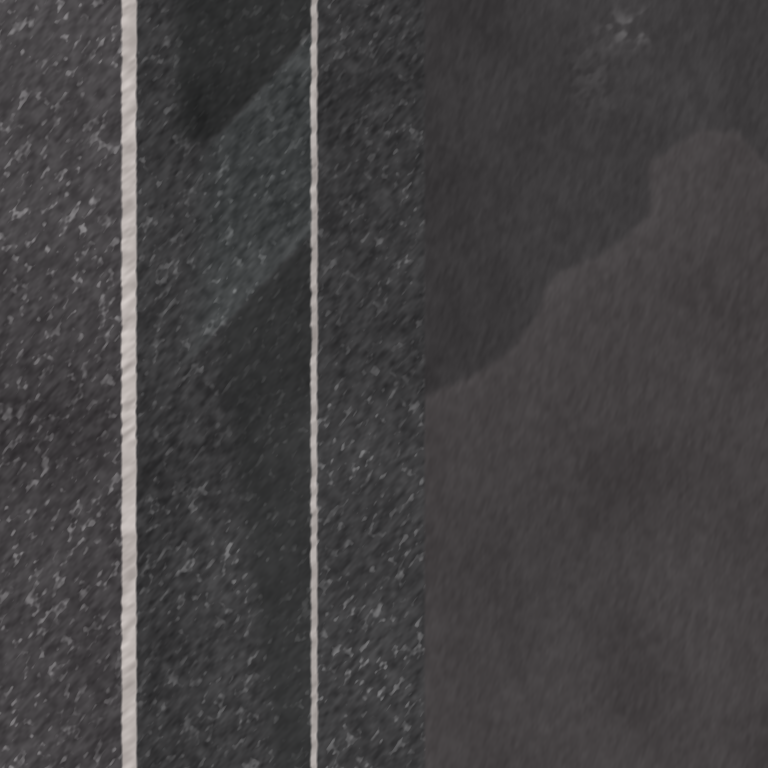
This texture is drawn by a Shadertoy shader. Its source:

```glsl
// Dark road surface: grainy asphalt, two pale painted lines, and a stained smooth slab.
const float WIDE_X = 0.168, WIDE_HALF = 0.0098;
const float THIN_X = 0.409, THIN_HALF = 0.0043;
const float SLAB_X = 0.553;
const float SOFT = 0.0022;
const vec3 PAINT = vec3(0.75, 0.72, 0.705);
const vec3 SHOULDER = vec3(0.262, 0.252, 0.258);
const vec3 LANE = vec3(0.228, 0.226, 0.230);
const vec3 SHADOW = vec3(0.190, 0.192, 0.193);
const vec3 SHEEN = vec3(0.248, 0.258, 0.260);
const vec3 SLAB = vec3(0.228, 0.220, 0.224);
const vec3 STAIN = vec3(0.266, 0.252, 0.255);
const int EDGE_COUNT = 10;
const vec2 EDGE[EDGE_COUNT] = vec2[](
    vec2(0.550, 0.479), vec2(0.638, 0.525), vec2(0.690, 0.577), vec2(0.729, 0.642),
    vec2(0.807, 0.688), vec2(0.846, 0.720), vec2(0.849, 0.790), vec2(0.911, 0.833),
    vec2(0.957, 0.828), vec2(1.010, 0.780));

float hash(vec2 p) {
    vec3 q = fract(vec3(p.xyx) * 0.1031);
    q += dot(q, q.yzx + 33.33);
    return fract((q.x + q.y) * q.z);
}

float noise(vec2 p) {
    vec2 i = floor(p), f = fract(p);
    f = f * f * (3.0 - 2.0 * f);
    return mix(mix(hash(i), hash(i + vec2(1, 0)), f.x),
               mix(hash(i + vec2(0, 1)), hash(i + vec2(1, 1)), f.x), f.y);
}

float fbm(vec2 p) {
    float sum = 0.0, amp = 0.53;
    for (int i = 0; i < 4; i++) {
        sum += amp * noise(p);
        p = p * 2.03 + 17.7;
        amp *= 0.5;
    }
    return sum;
}

// Noise stretched along a direction given in radians.
float streaks(vec2 p, float angle, vec2 freq) {
    float c = cos(angle), s = sin(angle);
    p = vec2(c * p.x + s * p.y, c * p.y - s * p.x) + 3.0;
    return 0.65 * noise(p * freq) + 0.35 * noise(p * freq * 1.9 + 41.0);
}

float segmentDistance(vec2 p, vec2 a, vec2 b) {
    vec2 d = b - a;
    return length(p - a - d * clamp(dot(p - a, d) / dot(d, d), 0.0, 1.0));
}

float blob(vec2 p, vec2 center, vec2 size) {
    vec2 d = (p - center) / size;
    return exp(-dot(d, d));
}

float stripe(float x, float center, float halfWidth) {
    return 1.0 - smoothstep(halfWidth - SOFT, halfWidth + SOFT, abs(x - center));
}

vec3 asphalt(vec2 p) {
    float cloud = fbm(p * 7.0 + 5.0) - 0.5;
    float shoulder = 1.0 - step(WIDE_X, p.x);
    vec3 col = mix(LANE, SHOULDER, shoulder);
    col += shoulder * (0.025 * smoothstep(0.5, 0.95, p.y) - 0.035 * blob(p, vec2(0.06, 0.43), vec2(0.09, 0.07)));

    // Diagonal sheen between two shadowed patches of the lane
    float wobble = 0.012 * (fbm(p * 22.0) - 0.5);
    float lane = step(WIDE_X, p.x) * step(p.x, THIN_X);
    float upper = p.y - (0.955 + 1.10 * (p.x - 0.404)) + wobble;
    float lower = p.y - (0.692 + 1.03 * (p.x - 0.404)) + wobble;
    float inTop = smoothstep(-0.008, 0.008, upper) * smoothstep(0.215, 0.245, p.x + wobble)
                * smoothstep(0.805, 0.83, p.y);
    float leftEdge = 0.285 + 0.13 * (0.57 - p.y);
    float inBottom = smoothstep(0.008, -0.008, lower) * smoothstep(leftEdge - 0.02, leftEdge + 0.02, p.x);
    float band = smoothstep(-0.005, 0.008, lower) * smoothstep(0.008, -0.008, upper)
               * smoothstep(0.235, 0.30, p.x + 0.06 * (0.75 - p.y));
    col = mix(col, SHEEN, lane * band * 0.8);
    col = mix(col, SHADOW, lane * max(inTop, inBottom * 0.85));
    col += lane * band * (0.035 * exp(-abs(lower) * 26.0) + 0.018 * exp(-abs(upper) * 40.0));
    col -= lane * (0.045 * blob(p, vec2(0.255, 0.845), vec2(0.022, 0.04))
                 + 0.025 * blob(p, vec2(0.205, 0.33), vec2(0.035, 0.09)));

    // Slanted grit with scattered bright chips
    float calm = 1.0 - 0.55 * lane * max(inTop, inBottom);
    float grit = streaks(p, 0.85, vec2(75.0, 165.0));
    float chips = smoothstep(0.60, 0.92, streaks(p + 7.0, 0.95, vec2(85.0, 155.0)));
    col += calm * (0.13 * (grit - 0.5) + chips * (0.13 + 0.05 * shoulder + 0.25 * cloud));
    return col + 0.075 * cloud;
}

vec3 slab(vec2 p) {
    // Irregular stain edge with a faint pale rim
    vec2 q = p + 0.018 * (vec2(fbm(p * 24.0), fbm(p * 24.0 + 50.0)) - 0.5);
    float rim = 1.0, height = EDGE[0].y;
    for (int i = 0; i < EDGE_COUNT - 1; i++) {
        vec2 a = EDGE[i], b = EDGE[i + 1];
        rim = min(rim, segmentDistance(q, a, b));
        height += (b.y - a.y) * clamp((q.x - a.x) / (b.x - a.x), 0.0, 1.0);
    }
    float side = q.y < height ? rim : -rim;
    float inside = smoothstep(-0.007, 0.007, side);
    vec3 col = mix(SLAB, STAIN, inside * (1.0 - 0.35 * blob(p, vec2(0.68, 0.25), vec2(0.15, 0.18))));
    col += 0.024 * inside * exp(-rim * 38.0);

    // Worn upper corner and its pale scuff
    float worn = smoothstep(-0.03, 0.04, p.x - 0.78 + 0.7 * (p.y - 0.93) + 0.08 * (fbm(p * 12.0) - 0.5));
    col += (1.0 - inside) * 0.014 * worn;
    float scuff = blob(p, vec2(0.82, 0.962), vec2(0.035, 0.022)) + 0.35 * blob(p, vec2(0.77, 0.90), vec2(0.04, 0.05));
    col += scuff * 0.14 * smoothstep(0.35, 0.8, streaks(p, 0.7, vec2(60.0, 110.0)));
    col += 0.05 * (streaks(p, 1.25, vec2(70.0, 170.0)) - 0.5);
    return col + 0.065 * (fbm(p * vec2(11.0, 8.0)) - 0.5);
}

void mainImage(out vec4 fragColor, in vec2 fragCoord) {
    vec2 p = fragCoord / iResolution.xy;
    float onSlab = smoothstep(SLAB_X - 0.003, SLAB_X + 0.003, p.x);
    vec3 col = mix(asphalt(p), slab(p), onSlab);

    // Painted lines with ragged sides and slanted wear
    float wear = streaks(p, 0.65, vec2(45.0, 130.0));
    float x = p.x + 0.003 * (wear - 0.5);
    float paint = max(stripe(x, WIDE_X, WIDE_HALF), 0.88 * stripe(x, THIN_X, THIN_HALF));
    col = mix(col, PAINT + 0.24 * (wear - 0.5), paint * 0.96);
    fragColor = vec4(clamp(col, 0.0, 1.0), 1.0);
}
```
